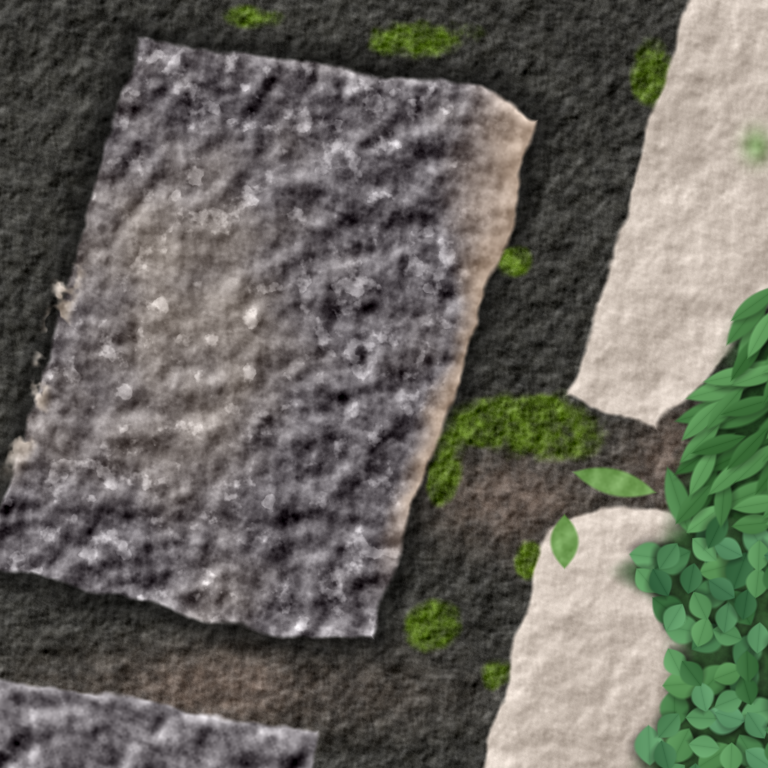
Reproduce this texture procedurally as a WebGL 1 fragment shader.

```glsl
precision highp float;
// Weathered paving stones in dark mossy soil, with leafy ground cover.
// Slabs are intersected half planes with noise-worn edges, flaky relief is
// a difference of fractal noise, leaves are scattered over jittered cells.
uniform vec2 u_resolution;

#define EDGE_SOFT .004
#define EDGE_WEAR .022
#define FLAKE_SCALE 34.
#define SOIL vec3(.215, .212, .198)
#define DIRT vec3(.37, .325, .295)
#define SLAB_DARK vec3(.365, .345, .36)
#define SLAB_WARM vec3(.56, .52, .49)
#define PALE_STONE vec3(.77, .72, .675)
#define MOSS vec3(.3, .39, .11)
#define LEAF_DARK vec3(.16, .34, .15)
#define LEAF_LIGHT vec3(.47, .72, .45)

vec2 p, worn; // canvas position, and the same with ragged edges

float ramp(float a, float b, float x) {
  float t = clamp((x - a) / (b - a), 0., 1.);
  return t * t * (3. - 2. * t);
}

float hash(vec2 v) {
  vec3 q = fract(v.xyx * .1031);
  q += dot(q, q.yzx + 33.33);
  return fract((q.x + q.y) * q.z);
}

float noise(vec2 v) {
  vec2 i = floor(v), f = fract(v);
  f *= f * (3. - 2. * f);
  return mix(mix(hash(i), hash(i + vec2(1, 0)), f.x),
    mix(hash(i + vec2(0, 1)), hash(i + 1.), f.x), f.y);
}

float fbm(vec2 v) {
  float sum = 0., amp = .533;
  for (int i = 0; i < 4; i++) {
    sum += amp * noise(v);
    v = mat2(1.6, 1.2, -1.2, 1.6) * v + 7.3;
    amp *= .5;
  }
  return sum;
}

// Slope of the noise surface, lit from the upper left
float relief(vec2 v) { return fbm(v) - fbm(v + vec2(-.28, .38)); }

// Distance to the line a-b, positive on its right-hand side
float side(float ax, float ay, float bx, float by) {
  vec2 d = normalize(vec2(bx - ax, by - ay)), q = worn - vec2(ax, ay);
  return q.x * d.y - q.y * d.x;
}

float blob(float x, float y, float rx, float ry) {
  vec2 q = (p - vec2(x, y)) / vec2(rx, ry);
  return exp(-dot(q, q));
}

float cover(float d) { return ramp(-EDGE_SOFT, EDGE_SOFT, d); }

// Pointed oval with half length size.x and half width size.y
float leaf(vec2 q, vec2 size, float soft) {
  float t = q.x / size.x;
  return ramp(-soft, soft, size.y * (1. - t * t) - abs(q.y));
}

float leafBoundary(float y) {
  float t = (y - .255) / .035;
  return .875 + .085 * ramp(.32, .61, y) - .045 * ramp(.1, 0., y) - .07 * exp(-t * t);
}

vec3 scatterLeaves(vec3 col, float scale, float seed) {
  vec2 g = p * scale + seed;
  for (int j = -1; j <= 1; j++) for (int i = -1; i <= 1; i++) {
    vec2 id = floor(g) + vec2(i, j);
    float r = hash(id + seed), s = hash(id + 41.7);
    vec2 center = id + .2 + .6 * vec2(s, hash(id + 17.1)), c = (center - seed) / scale;
    float inside = step(leafBoundary(c.y), c.x) * step(c.y, .61);
    float tall = ramp(.27, .37, c.y), a = mix(6.28 * r, .2 + 1.1 * r, tall);
    vec2 q = mat2(cos(a), -sin(a), sin(a), cos(a)) * (g - center);
    vec2 size = mix(vec2(.55, .4), vec2(1, .3), tall);
    float light = .15 + .65 * s + .3 * q.y - .15 * exp(-abs(q.y) * 22.);
    col *= 1. - .32 * inside * leaf(q + vec2(-.05, .12), size, .2);
    vec3 tint = mix(LEAF_DARK, LEAF_LIGHT, light);
    tint.b += .07 * r * (1. - tall);
    col = mix(col, tint, inside * leaf(q, size, .06));
  }
  return col;
}

void main() {
  p = gl_FragCoord.xy / u_resolution;
  worn = p + EDGE_WEAR * (vec2(fbm(p * 19.), fbm(p * 19. + 50.)) - .5);
  float broad = fbm(p * 7. + 3.), grain = fbm(p * 85.);
  float flakes = relief(p * FLAKE_SCALE), grit = relief(p * 95.);

  // Soil and dirt
  float dirt = blob(.3, .1, .22, .055) + blob(.66, .345, .1, .06) + blob(.89, .4, .08, .08);
  vec3 col = mix(SOIL, DIRT, min(dirt * (.45 + broad), 1.));
  col = col * (.45 + .85 * grain + .25 * broad) + .32 * grit + .2 * flakes;

  // Moss in the joints
  float moss = blob(.69, .445, .12, .052) + blob(.565, .185, .042, .04)
    + blob(.67, .66, .03, .025) + blob(.85, .9, .035, .055) + .8 * blob(.55, .95, .1, .035)
    + .7 * blob(.33, .98, .05, .025) + blob(.69, .27, .025, .03)
    + .9 * blob(.65, .12, .025, .03) + .9 * blob(.575, .375, .025, .04);
  moss = ramp(.38, .72, moss * (.45 + 1.1 * fbm(p * 32.)));
  col = mix(col, MOSS * (.35 + 1.25 * grain) + .4 * grit, moss * .88);

  // Large dark slab in a shaded joint
  float leftD = side(-.005, .31, .182, .95);
  float topD = min(side(.182, .95, .625, .884), side(.61, .892, .697, .846));
  float rightD = min(side(.697, .846, .667, .707), side(.667, .707, .482, .167));
  float lowD = min(side(.482, .167, .326, .18), side(.326, .18, 0., .262));
  float slabD = min(min(leftD, topD), min(rightD, lowD));
  col *= 1. - .45 * ramp(-.045, 0., slabD) * (1. - moss);
  float warm = blob(.26, .65, .14, .19) + .4 * blob(.17, .42, .12, .12);
  vec3 slab = mix(SLAB_DARK, SLAB_WARM, ramp(.32, .95, broad * .75 + .4 * warm));
  slab += flakes * (.95 - .4 * warm) + .22 * grit + .22 * ramp(.61, .76, fbm(p * 43. + 9.));

  // Sandy right rim, worn lip and pale left chips
  float rim = .035 + .085 * ramp(.58, .82, p.y);
  rim = ramp(rim, 0., rightD + .06 * (broad - .5)) * ramp(.2, .4, p.y);
  slab = mix(slab, vec3(.76, .66, .57) + .5 * flakes, rim * .8);
  float patches = fbm(p * 27. + 4.);
  slab += .24 * ramp(.018, 0., min(lowD, topD)) * ramp(.35, .6, patches);
  col = mix(col, slab, cover(slabD));
  float chips = ramp(.024, .006, abs(leftD)) * ramp(.48, .62, patches);
  col = mix(col, PALE_STONE + flakes, chips * ramp(.17, .1, abs(p.y - .53)));

  // Lower left slab
  float cornerD = min(side(0., .121, .417, .043), side(.417, .043, .41, 0.));
  col = mix(col, SLAB_DARK + .06 + flakes + .2 * ramp(.02, 0., cornerD), cover(cornerD));

  // Two pale slabs
  float upperD = min(side(.745, .492, .898, 1.),
    min(side(.853, .443, .749, .479), side(1., .596, .853, .443)));
  float lowerD = min(side(.632, 0., .714, .316),
    min(side(.714, .312, .785, .343), side(.785, .343, .93, .325)));
  float paleD = max(upperD, lowerD);
  vec3 pale = PALE_STONE + .22 * (broad - .5) + .3 * flakes + .2 * grit + .07 * ramp(.04, 0., paleD);
  col = mix(col, pale, cover(paleD));

  // Shaded leaf bed, loose sprigs, two layers of leaves
  float bed = ramp(-.02, .035, p.x - leafBoundary(p.y)) * ramp(.61, .55, p.y);
  col = mix(col, LEAF_DARK * (.4 + .6 * grain), bed * .9);
  vec2 sprig = mat2(.97, .24, -.24, .97) * (p - vec2(.8, .372));
  float loose = max(leaf(sprig, vec2(.055, .017), .003),
    leaf(p.yx - vec2(.295, .735), vec2(.035, .018), .003));
  loose = max(loose, .7 * blob(.985, .81, .018, .022));
  col = mix(col, vec3(.43, .6, .32) + .4 * flakes, loose);
  col = scatterLeaves(scatterLeaves(col, 21., 3.), 27., 11.);
  gl_FragColor = vec4(clamp(col, 0., 1.), 1);
}
```
